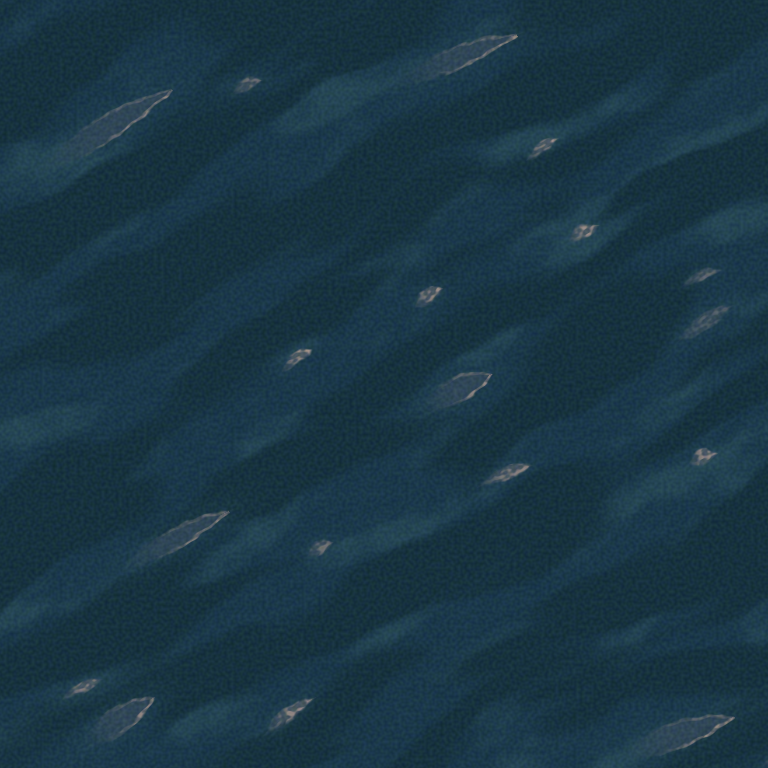
Give the GLSL for this texture, as a Shadertoy shader.

```glsl
// Dark blue water with slanted swells, fine grain and scattered pale glints.

const vec3 TROUGH = vec3(0.088, 0.194, 0.243);
const vec3 CREST  = vec3(0.104, 0.220, 0.290);
const vec3 SHEEN  = vec3(0.150, 0.280, 0.335);
const vec3 SLATE  = vec3(0.205, 0.285, 0.350);
const vec3 FOAM   = vec3(0.640, 0.570, 0.540);

const float TILT = 0.50;                      // swell direction, radians
const vec2 SWELL_FREQ = vec2(2.8, 12.5);      // along, across the swell
const vec2 PATCH_FREQ = vec2(5.5, 17.0);
const vec2 GLINT_CELL = vec2(0.21, 0.10);
const float GLINT_CHANCE = 0.80;
const float LONG_SHARE = 0.36;
const float GRAIN_FREQ = 220.0;
const float GRAIN = 0.050;

vec2 hash2(vec2 p) {
    vec3 h = fract(p.xyx * vec3(0.1031, 0.1030, 0.0973));
    h += dot(h, h.yzx + 33.33);
    return fract((h.xx + h.yz) * h.zy);
}

float cornerSlope(vec2 cell, vec2 offset) {
    float angle = 6.2832 * hash2(cell).x;
    return dot(vec2(cos(angle), sin(angle)), offset);
}

float gradientNoise(vec2 p) {
    vec2 i = floor(p), f = fract(p);
    vec2 s = f * f * f * (f * (f * 6.0 - 15.0) + 10.0);
    vec2 e = vec2(1.0, 0.0);
    float low  = mix(cornerSlope(i, f), cornerSlope(i + e, f - e), s.x);
    float high = mix(cornerSlope(i + e.yx, f - e.yx), cornerSlope(i + 1.0, f - 1.0), s.x);
    return mix(low, high, s.y);
}

vec2 rotate(vec2 p, float a) {
    return vec2(cos(a) * p.x + sin(a) * p.y, cos(a) * p.y - sin(a) * p.x);
}

// 0 in the troughs, 1 on the crests
float swell(vec2 q) {
    q.y += 0.05 * gradientNoise(q * vec2(4.0, 5.0) + 17.0);
    q.y += 0.012 * gradientNoise(q * vec2(13.0, 16.0) + 5.0);
    float n = gradientNoise(q * SWELL_FREQ + 40.0);
    n += 0.55 * gradientNoise(q * SWELL_FREQ * 2.1 + 71.0);
    return smoothstep(-0.14, 0.20, n);
}

// Lays the glint of one cell over the water colour
vec3 addGlint(vec3 col, vec2 q, vec2 cell, float pixel) {
    vec2 place = hash2(cell + 91.0), kind = hash2(cell + 53.0), size = hash2(cell + 27.0);
    vec2 centre = (cell + 0.5 + 0.7 * (place - 0.5)) * GLINT_CELL;
    if (kind.x > GLINT_CHANCE || swell(centre) < 0.40) return col;

    bool isLong = kind.y < LONG_SHARE;
    float halfLength = isLong ? mix(0.050, 0.110, size.x) : mix(0.018, 0.042, size.x);
    float halfWidth  = isLong ? mix(0.010, 0.017, size.y) : mix(0.006, 0.010, size.y);
    vec2 d = rotate(q - centre, 0.3 * (place.y - 0.5));
    float u = d.x / halfLength;
    if (abs(u) > 3.0) return col;

    // Lens outline with a ragged edge
    float rough = gradientNoise(q * vec2(55.0, 110.0));
    float v = d.y + 0.003 * u * u;
    float edge = abs(v) - halfWidth * (1.0 - u * u) + 0.004 * rough;
    float soft = 0.0012 + pixel;
    float body = 1.0 - smoothstep(-soft, soft, edge);
    float speck = smoothstep(-0.15, 0.35, gradientNoise(q * vec2(100.0, 170.0) + 9.0));

    // Soft speckled halo, then body, then lit rim
    float halo = exp(-0.9 * u * u - 0.4 * d.y * d.y / (halfWidth * halfWidth));
    col = mix(col, SHEEN, halo * (0.35 + 0.55 * speck));
    if (isLong) {
        col = mix(col, SLATE, body * (0.7 + 0.2 * speck) * smoothstep(-1.0, 0.1, u));
        float rim = 1.0 - smoothstep(0.0006, 0.0020 + pixel, abs(edge));
        float lit = smoothstep(-0.5, 0.6, u) * (v < 0.0 ? 0.85 : 0.45);
        col = mix(col, FOAM, rim * lit * (0.5 + 0.5 * speck) * step(abs(u), 1.02));
    } else {
        float strength = mix(0.30, 1.0, place.x) * smoothstep(-1.1, 0.3, u);
        col = mix(col, SLATE, 0.6 * body);
        col = mix(col, FOAM, body * strength * (0.25 + 0.75 * speck));
    }
    return col;
}

void mainImage(out vec4 fragColor, in vec2 fragCoord) {
    vec2 p = fragCoord / iResolution.y;
    float pixel = 1.0 / iResolution.y;
    vec2 q = rotate(p, TILT);

    // Swells and their lighter, mottled patches
    float crest = swell(q);
    float ripple = gradientNoise(q * PATCH_FREQ + 31.0);
    float mottle = gradientNoise(q * vec2(28.0, 60.0) + 3.0);
    float patches = smoothstep(0.0, 0.50, ripple + 0.22 * mottle);
    vec3 col = mix(TROUGH, CREST, crest);
    col = mix(col, SHEEN, 0.85 * patches * crest);
    col += 0.010 * mottle * crest;

    // Glints from this cell and its neighbours
    vec2 home = floor(q / GLINT_CELL);
    for (int y = -1; y <= 1; y++)
        for (int x = -1; x <= 1; x++)
            col = addGlint(col, q, home + vec2(x, y), pixel);

    // Fine grain in brightness and between green and blue
    float light = gradientNoise(p * GRAIN_FREQ);
    float hue = gradientNoise(p * GRAIN_FREQ * 0.8 + 63.0);
    col += GRAIN * (light * vec3(0.8, 1.0, 1.0) + hue * vec3(0.1, 0.35, -0.9));

    fragColor = vec4(col, 1.0);
}
```
